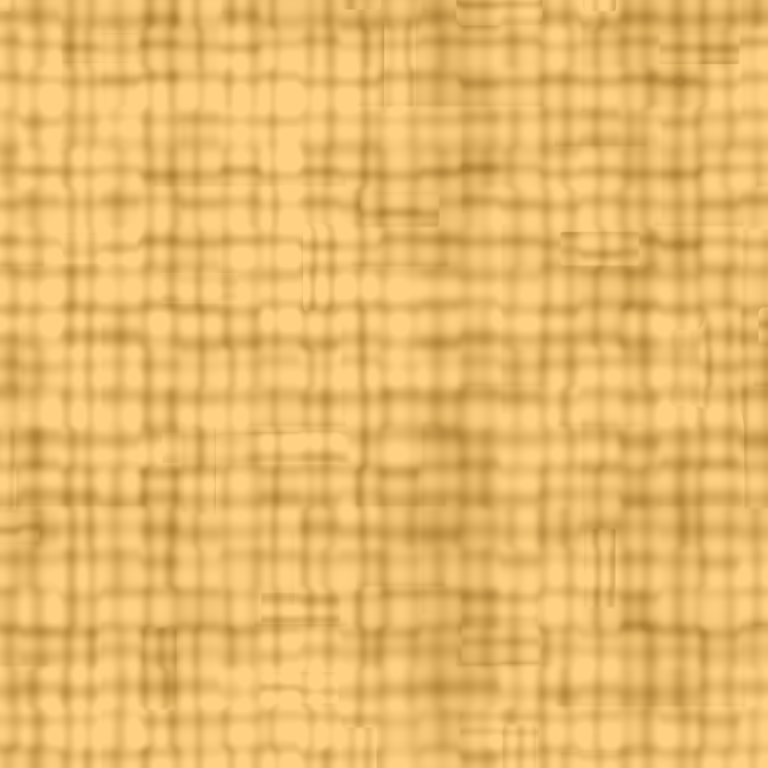
Write a Shadertoy shader that draws this texture.

```glsl
// Coarse golden cloth: soft dark threads cross in two directions, and their
// strength and position jump slightly from one square patch to the next.
// Each direction is a sum of jittered Gaussian lines; the sum sets the tone.

const float PATCHES = 19.2;       // square patches across the canvas
const float COLUMNS = 29.0;       // upright threads
const float ROWS = 24.0;          // level threads
const float THREAD_DEPTH = 0.142; // darkening by one full thread
const vec3 GOLD = vec3(0.895, 0.715, 0.407);
const vec3 TONE_AXIS = vec3(1.0, 1.0, 0.96);

float hash(vec2 p) {
    return fract(sin(dot(p, vec2(127.1, 311.7))) * 43758.5453);
}

// Steps along x with soft borders; softness 0.5 gives smooth noise.
float steps(float x, float row, float softness) {
    float cell = floor(x);
    float blend = smoothstep(0.5 - softness, 0.5 + softness, x - cell);
    return mix(hash(vec2(cell, row)), hash(vec2(cell + 1.0, row)), blend);
}

// Square patches with soft borders; softness 0.5 gives smooth noise.
float patches(vec2 p, float seed, float softness) {
    float row = floor(p.y);
    float blend = smoothstep(0.5 - softness, 0.5 + softness, p.y - row);
    return mix(steps(p.x, row + seed, softness),
               steps(p.x, row + 1.0 + seed, softness), blend);
}

// Parallel threads: 0 in the gaps, about 1 on a strong thread.
float threads(float across, float along, float count, float seed) {
    float x = across * count;
    float cell = floor(x);
    float sum = 0.0;
    for (float i = -1.0; i <= 1.0; i++) {
        float id = cell + i;
        float jitter = 0.36 * (hash(vec2(id, seed)) - 0.5);
        float shift = 0.26 * (steps(along * PATCHES, id + seed + 60.0, 0.14) - 0.5);
        float width = mix(0.14, 0.24, hash(vec2(id, seed + 7.0)));
        float patchStrength = steps(along * PATCHES, id + seed + 130.0, 0.14);
        float threadStrength = hash(vec2(id, seed + 19.0));
        float strength = 0.3 + 0.55 * patchStrength + 0.45 * threadStrength;
        float d = (x - id - 0.5 - jitter - shift) / width;
        sum += strength * exp(-0.5 * d * d);
    }
    return sum;
}

// Coarse threads, replaced by finer ones in a few stretches.
float weave(float across, float along, float count, float seed) {
    vec2 stretch = vec2(across, along * 0.4) * PATCHES;
    float coarse = threads(across, along, count, seed);
    float fine = threads(across, along, count * 1.4, seed + 300.0);
    float fineMask = smoothstep(0.86, 0.92, patches(stretch, seed + 600.0, 0.14));
    return mix(coarse, fine, fineMask);
}

// Long shadow that fades in toward a patch border and stops abruptly there.
float seam(float across, float along, float seed) {
    float x = across * PATCHES + 0.5;
    float f = fract(x);
    float chosen = smoothstep(0.78, 0.86, steps(along * PATCHES * 0.4, floor(x) + seed, 0.1));
    return chosen * exp(-6.0 * f) * smoothstep(0.0, 0.1, f);
}

// Broad bands that run the whole length of the cloth, centred on 0.
float bands(float across, float seed) {
    return steps(across * 12.0, seed, 0.5) - 0.5;
}

void mainImage(out vec4 fragColor, in vec2 fragCoord) {
    vec2 uv = fragCoord / iResolution.xy;

    // Crossing threads
    float upright = weave(uv.x, uv.y, COLUMNS, 11.0);
    float level = weave(uv.y, uv.x, ROWS, 1511.0);
    float tone = 0.112 - THREAD_DEPTH * (0.95 * upright + 1.05 * level);

    // Uneven patches, their broken borders and broad drifts
    tone += 0.055 * (patches(uv * PATCHES, 2300.0, 0.16) - 0.5);
    tone += 0.06 * (patches(uv * 8.0, 3500.0, 0.5) - 0.5);
    tone += 0.05 * (bands(uv.x, 4100.0) + bands(uv.y, 4200.0));
    tone -= 0.08 * seam(uv.y, uv.x, 2700.0);
    tone -= 0.05 * seam(uv.x, uv.y, 3100.0);

    // Limit the highlights and the deepest crossings
    tone = clamp(tone, -0.2, 0.11);
    fragColor = vec4(GOLD + tone * TONE_AXIS, 1.0);
}
```
